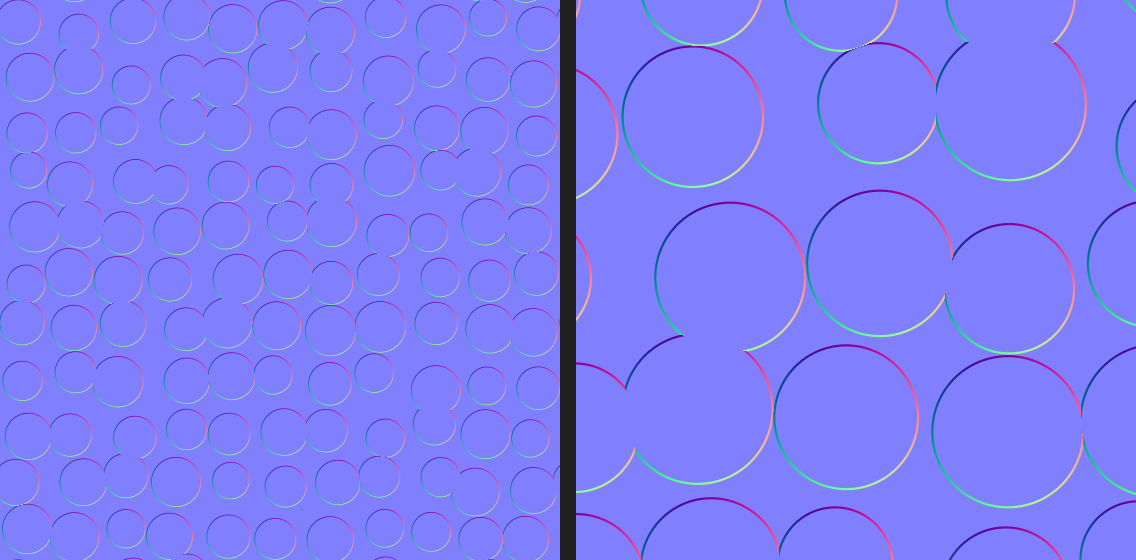
Left, the full canvas; right, a detail of the centre.
This texture map is drawn by a WebGL 1 fragment shader. Its source:

```glsl
precision highp float;
// Tangent-space normal map of scattered, merging flat discs with hairline steep rims.

uniform vec2 u_resolution;

const float GRID = 11.0;          // discs per canvas side
const float JITTER = 0.19;        // largest centre offset, in cells
const float RADIUS_MIN = 0.355;   // disc radii, in cells
const float RADIUS_MAX = 0.500;
const float RIM_WIDTH = 0.0013;   // full width of the rim, in canvas units
const float RIM_SLOPE = 6.0;      // steepness of the rim
const float SEED = 17.0;
const vec3 FLAT_COLOR = vec3(0.5, 0.5, 1.0);

// Three random values in 0..1 per cell
vec3 hash3(vec2 cell) {
    vec3 p = fract((cell.xyx + SEED) * vec3(0.1031, 0.1030, 0.0973));
    p += dot(p, p.yxz + 33.33);
    return fract((p.xxy + p.yzz) * p.zyx);
}

// Union of the discs: xy = outward direction, z = signed distance in cells
vec3 discField(vec2 p) {
    vec2 home = floor(p);
    vec3 nearest = vec3(0.0, 0.0, 10.0);
    for (int j = -1; j <= 1; j++) {
        for (int i = -1; i <= 1; i++) {
            vec2 cell = home + vec2(float(i), float(j));
            vec3 rnd = hash3(mod(cell, GRID)); // wraps so the map tiles
            vec2 centre = cell + 0.5 + (rnd.xy * 2.0 - 1.0) * JITTER;
            vec2 offset = p - centre;
            float reach = length(offset);
            float dist = reach - mix(RADIUS_MIN, RADIUS_MAX, rnd.z);
            if (dist < nearest.z) {
                nearest = vec3(offset / max(reach, 0.0001), dist);
            }
        }
    }
    return nearest;
}

// Share of a pixel-wide span, centred at dist, that the rim band covers
float rimCoverage(float dist, float pixel) {
    float high = min(dist + 0.5 * pixel, 0.5 * RIM_WIDTH);
    float low = max(dist - 0.5 * pixel, -0.5 * RIM_WIDTH);
    return max(high - low, 0.0) / pixel;
}

void main() {
    vec2 uv = gl_FragCoord.xy / u_resolution;
    vec3 field = discField(uv * GRID);

    // Steep outward normal; green points down the canvas
    vec3 normal = normalize(vec3(field.xy * vec2(1.0, -1.0) * RIM_SLOPE, 1.0));
    vec3 rimColor = normal * 0.5 + 0.5;

    // Blend the encoded colours so thin rims stay muted
    float coverage = rimCoverage(field.z / GRID, 1.0 / u_resolution.y);
    gl_FragColor = vec4(mix(FLAT_COLOR, rimColor, coverage), 1.0);
}
```
